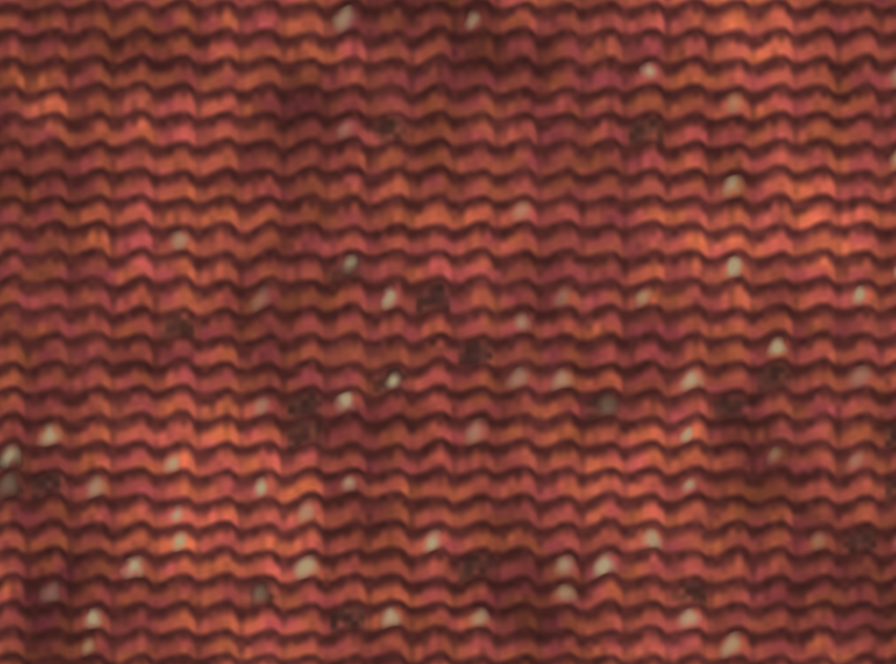
Give the GLSL for this texture, as a Shadertoy shader.

```glsl
#define COLUMNS 21.0
#define ROWS 24.4
#define WAVE_HEIGHT 0.25
#define COURSE_WOBBLE 0.26
#define GRAIN 0.22
#define LICHEN_RATE 0.13
#define MOSS_RATE 0.06
#define SHADOW_COLOR vec3(0.315, 0.155, 0.142)
#define DULL_CLAY vec3(0.46, 0.225, 0.20)
#define BRIGHT_CLAY vec3(0.71, 0.34, 0.265)
#define LICHEN_COLOR vec3(0.68, 0.62, 0.48)
#define MOSS_COLOR vec3(0.27, 0.17, 0.15)

float hash(vec2 p) {
    vec3 q = fract(p.xyx * vec3(0.1031, 0.1030, 0.0973));
    q += dot(q, q.yzx + 33.33);
    return fract((q.x + q.y) * q.z);
}

float noise(vec2 p) {
    vec2 cell = floor(p), f = fract(p);
    f = f * f * (3.0 - 2.0 * f);
    return mix(mix(hash(cell), hash(cell + vec2(1, 0)), f.x),
               mix(hash(cell + vec2(0, 1)), hash(cell + vec2(1, 1)), f.x), f.y);
}

// Skewed swell of one pantile: slow rise, rounded crest, quick fall to the seam
float tileSwell(float x) {
    return smoothstep(0.05, 0.65, x) * (1.0 - smoothstep(0.70, 1.0, x));
}

// Tone of a tile, blended into its right neighbour at the seam
float tileTone(vec2 id, float x) {
    return mix(hash(id + 7.0), hash(id + vec2(8, 7)), smoothstep(0.85, 1.0, x));
}

// Soft uneven blob inside a tile, present with the given chance
float blob(vec2 id, vec2 local, vec2 radius, float chance, float seed, float ragged) {
    vec2 key = id + seed;
    vec2 center = 0.5 + 0.2 * (vec2(hash(key + 3.1), hash(key + 9.7)) - 0.5);
    float size = mix(0.7, 1.1, hash(key + 17.3));
    float d = length((local - center) / (radius * size)) + ragged;
    vec2 inset = smoothstep(0.0, 0.15, local) * (1.0 - smoothstep(0.85, 1.0, local));
    return step(hash(key), chance) * (1.0 - smoothstep(0.1, 1.2, d)) * inset.x * inset.y;
}

void mainImage(out vec4 fragColor, in vec2 fragCoord) {
    vec2 uv = fragCoord / iResolution.xy;

    // Courses are slightly narrower toward the bottom
    vec2 spread = vec2(uv.x, uv.y * (1.03 - 0.03 * uv.y));
    vec2 grid = spread * vec2(COLUMNS, ROWS) + vec2(0.35, 2.0);

    // Wavy, slightly uneven courses
    float swell = tileSwell(fract(grid.x));
    float wobble = noise(grid * vec2(1.3, 0.6)) - 0.5;
    vec2 laid = grid - vec2(0.0, WAVE_HEIGHT * swell + COURSE_WOBBLE * wobble);
    vec2 id = floor(laid), local = fract(laid);

    // Clay tone: single tiles, weathered patches and fine streaks
    float patches = noise(grid * vec2(0.55, 0.22) + 40.0);
    float weather = noise(grid * vec2(0.85, 0.45) + 130.0) - 0.5;
    float streaks = noise(grid * vec2(6.0, 2.0)) - 0.5;
    float grain = noise(grid * vec2(6.0, 4.0) + 90.0) - 0.5;
    float tone = 0.45 * tileTone(id, local.x) + 0.55 * patches + 0.15 * (swell - 0.5);
    vec3 color = mix(DULL_CLAY, BRIGHT_CLAY, clamp(tone, 0.0, 1.1));
    float hue = noise(grid * vec2(2.1, 1.4) + 61.0) - 0.5;
    color += hue * vec3(0.02, 0.06, -0.06);
    color *= 1.0 + GRAIN * (streaks + 0.6 * grain);

    // Soft shadow beneath each overlap
    float shadowStart = 0.42 + 0.08 * swell + 0.12 * streaks;
    float light = smoothstep(0.0, 0.32, local.y)
                * (1.0 - smoothstep(shadowStart, shadowStart + 0.52, local.y));
    float seam = smoothstep(0.0, 0.15, local.x) * (1.0 - smoothstep(0.88, 1.0, local.x));
    light *= mix(0.82, 1.0, seam);
    color = mix(SHADOW_COLOR * (1.0 + 0.3 * grain), color, light);

    // Broad weathering darkens or freshens clay and shadow together
    color *= 1.0 + 0.30 * weather + 0.20 * (patches - 0.5);

    // Moss and pale lichen, thicker toward the eaves
    float lower = 1.0 - smoothstep(0.3, 0.8, id.y / ROWS);
    float ragged = 0.35 * grain + 0.3 * streaks;
    float moss = blob(id, local, vec2(0.75, 0.85), MOSS_RATE * mix(0.5, 1.3, lower), 23.0, ragged);
    float lichen = blob(id, local, vec2(0.28, 0.48), LICHEN_RATE * mix(0.35, 1.1, lower), 71.0, ragged);
    color = mix(color, MOSS_COLOR * (1.0 + 0.4 * grain), 0.9 * moss);
    float paleness = mix(0.35, 0.95, hash(id + 51.0));
    color = mix(color, LICHEN_COLOR, paleness * lichen);

    fragColor = vec4(clamp(color, 0.0, 1.0), 1.0);
}
```
